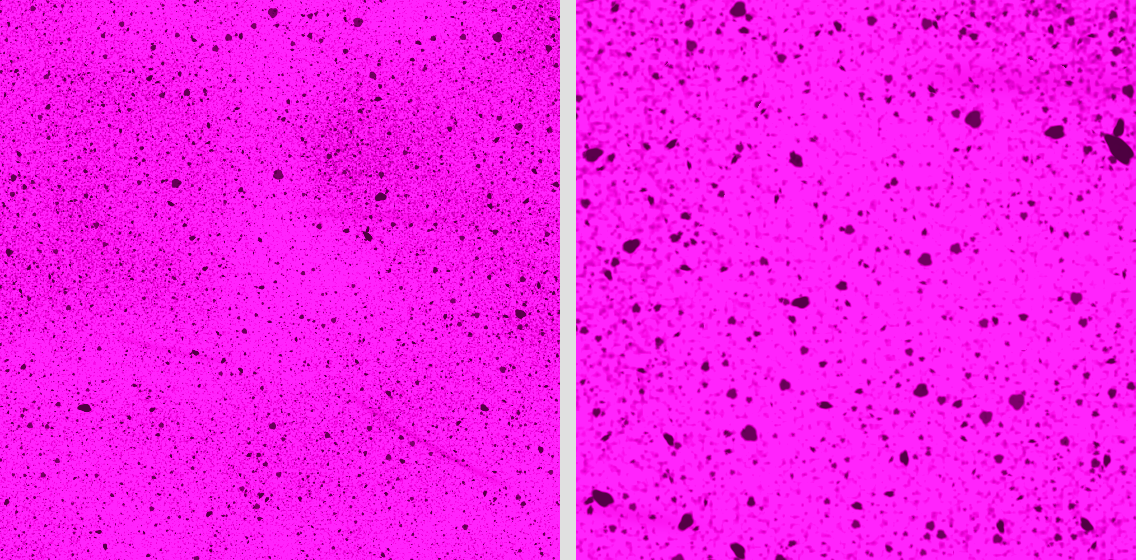
Left: the whole. Right: its middle third, enlarged.
Write a WebGL 1 fragment shader that draws this texture.

```glsl
precision highp float;
// Vivid magenta stone surface with fine grain, scattered dark specks and faint creases.
uniform vec2 u_resolution;

const float TAU = 6.2831853;

vec2 hash2(vec2 p) {
  vec3 q = fract(p.xyx * vec3(0.1031, 0.1030, 0.0973));
  q += dot(q, q.yzx + 33.33);
  return fract((q.xx + q.yz) * q.zy);
}

float valueNoise(vec2 p) {
  vec2 cell = floor(p);
  vec2 f = fract(p);
  f = f * f * (3.0 - 2.0 * f);
  float low = mix(hash2(cell).x, hash2(cell + vec2(1.0, 0.0)).x, f.x);
  float high = mix(hash2(cell + vec2(0.0, 1.0)).x, hash2(cell + 1.0).x, f.x);
  return mix(low, high, f.y);
}

// Distance to the nearest scattered point, in cells.
float cellularNoise(vec2 p) {
  vec2 cell = floor(p);
  float nearest = 2.0;
  for (int y = -1; y <= 1; y++) {
    for (int x = -1; x <= 1; x++) {
      vec2 id = cell + vec2(float(x), float(y));
      nearest = min(nearest, length(id + hash2(id) - p));
    }
  }
  return nearest;
}

float layeredNoise(vec2 p) {
  float sum = 0.0;
  float weight = 0.5;
  for (int i = 0; i < 4; i++) {
    sum += weight * valueNoise(p);
    p = p * 2.1 + 17.3;
    weight *= 0.5;
  }
  return sum;
}

// Coverage of irregular, randomly turned chips; radii are in canvas units.
float specks(vec2 uv, float cells, float density, vec2 radii, float soft, float seed) {
  vec2 p = uv * cells;
  vec2 cell = floor(p);
  float cover = 0.0;
  for (int y = -1; y <= 1; y++) {
    for (int x = -1; x <= 1; x++) {
      vec2 id = cell + vec2(float(x), float(y));
      vec2 place = hash2(id + seed);
      vec2 kind = hash2(id + seed + 71.7);
      vec2 form = hash2(id + seed + 139.1);
      vec2 d = (p - id - place) / cells;
      float turn = form.x * TAU;
      d = mat2(cos(turn), sin(turn), -sin(turn), cos(turn)) * d;
      float stretch = 1.0 + 0.45 * form.y * form.y * form.y;
      d *= vec2(1.0 / stretch, stretch);
      float angle = atan(d.y, d.x + 1e-6);
      float wobble = 1.0 + 0.10 * sin(3.0 * angle + TAU * place.x)
                         + 0.05 * sin(5.0 * angle + TAU * place.y);
      float radius = mix(radii.x, radii.y, kind.y * kind.y);
      float edge = length(d) - radius * wobble;
      float shade = mix(0.78, 1.0, form.y);
      float chip = shade * (1.0 - smoothstep(-soft, soft, edge));
      cover = max(cover, chip * step(kind.x, density));
    }
  }
  return cover;
}

float patchGlow(vec2 uv, vec2 center, vec2 size) {
  vec2 d = (uv - center) / size;
  return exp(-dot(d, d));
}

// Soft bent line from a to b.
float crease(vec2 uv, vec2 a, vec2 b, float bend, float width) {
  float t = (uv.x - a.x) / (b.x - a.x);
  float offset = uv.y - mix(a.y, b.y, t) + bend * t * (1.0 - t);
  float ends = smoothstep(0.0, 0.15, t) * (1.0 - smoothstep(0.8, 1.0, t));
  return ends * exp(-offset * offset / (width * width));
}

// Tone 0 is the bright ground, tone 6 the darkest chip.
vec3 magentaRamp(float tone) {
  vec3 c = mix(vec3(1.00, 0.14, 0.99), vec3(0.98, 0.04, 0.91), clamp(tone, 0.0, 1.0));
  c = mix(c, vec3(0.87, 0.00, 0.80), clamp(tone - 1.0, 0.0, 1.0));
  c = mix(c, vec3(0.75, 0.00, 0.68), clamp(tone - 2.0, 0.0, 1.0));
  c = mix(c, vec3(0.61, 0.00, 0.53), clamp(tone - 3.0, 0.0, 1.0));
  c = mix(c, vec3(0.46, 0.00, 0.39), clamp(tone - 4.0, 0.0, 1.0));
  return mix(c, vec3(0.30, 0.00, 0.25), clamp(tone - 5.0, 0.0, 1.0));
}

void main() {
  vec2 uv = gl_FragCoord.xy / u_resolution;
  float soft = max(0.001, 0.5 / u_resolution.y);

  // Broad stains and worn, brighter areas
  float cloud = 2.6 * (layeredNoise(uv * 4.0 + 5.0) - 0.48);
  cloud += 1.3 * patchGlow(uv, vec2(0.66, 0.74), vec2(0.16, 0.15));
  cloud += 1.1 * patchGlow(uv, vec2(0.97, 0.72), vec2(0.24, 0.32));
  cloud += 0.6 * patchGlow(uv, vec2(0.05, 0.85), vec2(0.20, 0.25));
  cloud += 0.7 * patchGlow(uv, vec2(0.45, 0.17), vec2(0.18, 0.14));
  cloud -= 0.7 * patchGlow(uv, vec2(0.62, 0.52), vec2(0.20, 0.10));
  cloud -= 0.7 * patchGlow(uv, vec2(0.12, 0.36), vec2(0.20, 0.12));

  // Fine grain and creases
  float grain = 3.0 * (0.45 - cellularNoise(uv * 200.0));
  grain += 4.0 * (valueNoise(uv * 440.0 + 31.0) - 0.5);
  float tone = max(0.0, cloud + grain - 0.12);
  tone += 1.0 * crease(uv, vec2(0.60, 0.31), vec2(0.93, 0.12), 0.04, 0.006);
  tone += 0.6 * crease(uv, vec2(0.52, 0.62), vec2(0.82, 0.60), -0.02, 0.008);
  tone += 0.6 * crease(uv, vec2(0.20, 0.40), vec2(0.42, 0.35), 0.01, 0.005);

  // Chips from dust to pebbles
  float crowd = clamp(0.9 + 0.4 * cloud, 0.5, 1.7);
  tone = mix(tone, 5.0, specks(uv, 190.0, 0.20 * crowd, vec2(0.0007, 0.0015), soft, 3.0));
  tone = mix(tone, 5.9, specks(uv, 90.0, 0.29 * crowd, vec2(0.0014, 0.0028), soft, 211.0));
  tone = mix(tone, 6.0, specks(uv, 36.0, 0.32 * crowd, vec2(0.0026, 0.0052), soft, 419.0));
  tone = mix(tone, 6.0, specks(uv, 14.0, 0.20 * crowd, vec2(0.0046, 0.0095), soft, 631.0));

  gl_FragColor = vec4(magentaRamp(tone), 1.0);
}
```
